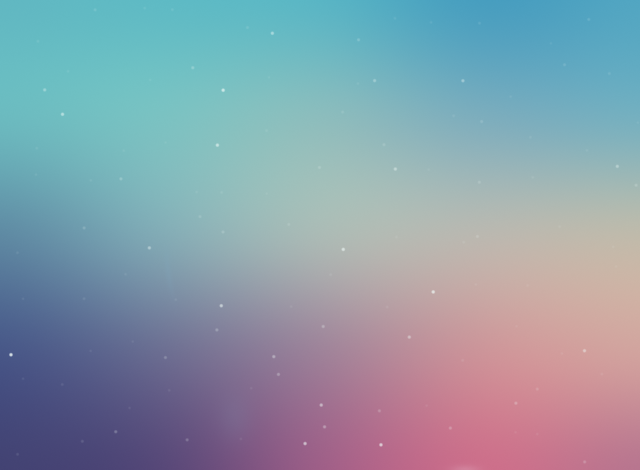
Give the GLSL for this background, as a Shadertoy shader.

```glsl
// A soft twilight sky: teal above, indigo lower left, rose and sand lower right.
// Five horizontal colour gradients are joined by a vertical spline, then
// hashed cells scatter small stars and a few faint wisps of light are added.

const float STAR_CELLS = 9.0;   // star cells per canvas height

float hash(vec2 cell, float seed) {
    vec3 q = fract(vec3(cell.xyx + seed) * vec3(0.1031, 0.1030, 0.0973));
    q += dot(q, q.yzx + 33.33);
    return fract((q.x + q.y) * q.z);
}

// Smooth curve through five evenly spaced colours, t in 0..1
vec3 spline(vec3 stops[5], float t) {
    float x = clamp(t, 0.0, 1.0) * 4.0;
    int i = min(int(x), 3);
    float f = x - float(i);
    vec3 a = stops[max(i - 1, 0)];
    vec3 b = stops[i];
    vec3 c = stops[i + 1];
    vec3 d = stops[min(i + 2, 4)];
    return b + 0.5 * f * (c - a + f * (2.0 * a - 5.0 * b + 4.0 * c - d
         + f * (3.0 * (b - c) + d - a)));
}

// Colour field, built from bottom to top
vec3 skyColor(vec2 uv) {
    vec3 ground = spline(vec3[5](
        vec3(0.26, 0.26, 0.45), vec3(0.34, 0.28, 0.47), vec3(0.62, 0.37, 0.53),
        vec3(0.80, 0.43, 0.54), vec3(0.72, 0.46, 0.56)), uv.x);
    vec3 dusk = spline(vec3[5](
        vec3(0.28, 0.34, 0.53), vec3(0.42, 0.43, 0.57), vec3(0.62, 0.51, 0.60),
        vec3(0.80, 0.58, 0.60), vec3(0.82, 0.64, 0.62)), uv.x);
    vec3 haze = spline(vec3[5](
        vec3(0.37, 0.54, 0.64), vec3(0.51, 0.67, 0.71), vec3(0.67, 0.73, 0.71),
        vec3(0.73, 0.72, 0.69), vec3(0.75, 0.73, 0.67)), uv.x);
    vec3 teal = spline(vec3[5](
        vec3(0.42, 0.73, 0.75), vec3(0.48, 0.76, 0.76), vec3(0.55, 0.74, 0.74),
        vec3(0.49, 0.68, 0.74), vec3(0.46, 0.69, 0.75)), uv.x);
    vec3 zenith = spline(vec3[5](
        vec3(0.38, 0.72, 0.76), vec3(0.37, 0.73, 0.77), vec3(0.35, 0.71, 0.77),
        vec3(0.28, 0.62, 0.75), vec3(0.32, 0.65, 0.76)), uv.x);
    return spline(vec3[5](ground, dusk, haze, teal, zenith), uv.y);
}

// One jittered star per cell; most are dim, a few are bright
float stars(vec2 p, float cells, float seed, float pixel) {
    vec2 cell = floor(p * cells);
    vec2 jitter = vec2(hash(cell, seed), hash(cell, seed + 17.0));
    vec2 center = (cell + 0.1 + 0.8 * jitter) / cells;
    float rank = hash(cell, seed + 41.0);
    float glow = 0.08 + 0.75 * pow(rank, 5.0);
    float radius = mix(0.0022, 0.0034, rank);
    float edge = max(pixel, 0.0022);
    float shape = 1.0 - smoothstep(radius - edge, radius + edge, length(p - center));
    return glow * shape;
}

// Soft elliptical light
float wisp(vec2 p, vec2 center, vec2 size) {
    vec2 q = (p - center) / size;
    return exp(-dot(q, q));
}

void mainImage(out vec4 fragColor, in vec2 fragCoord) {
    vec2 uv = fragCoord / iResolution.xy;
    vec2 p = fragCoord / iResolution.y;
    float pixel = 1.0 / iResolution.y;
    vec3 color = skyColor(uv);

    // Thin curved streak and faint low clouds
    vec2 bent = p - vec2(1.2 * (p.y - 0.42) * (p.y - 0.42), 0.0);
    bent.x += 0.12 * (p.y - 0.42);
    vec3 paleBlue = vec3(0.50, 0.66, 0.76);
    color = mix(color, paleBlue, 0.16 * wisp(bent, vec2(0.358, 0.42), vec2(0.006, 0.045)));
    color = mix(color, paleBlue, 0.10 * wisp(p, vec2(0.50, 0.11), vec2(0.035, 0.05)));
    color = mix(color, vec3(0.90, 0.75, 0.82), 0.25 * wisp(p, vec2(0.99, 0.0), vec2(0.03, 0.01)));

    // Star field
    vec3 starWhite = vec3(0.94, 0.98, 0.97);
    color = mix(color, starWhite, stars(p, STAR_CELLS, 3.0, pixel));

    // Fine dither keeps the gradients free of bands
    color += (hash(fragCoord, 7.0) - 0.5) / 255.0;
    fragColor = vec4(clamp(color, 0.0, 1.0), 1.0);
}
```
